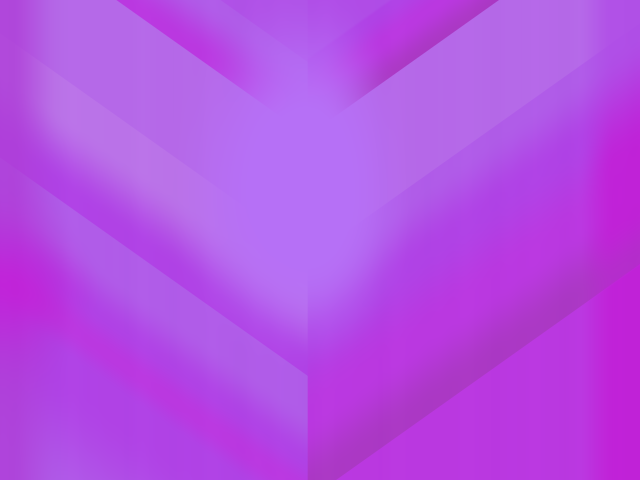
Reproduce this background procedurally as a Shadertoy shader.

```glsl
const vec3 LILAC   = vec3(0.71, 0.41, 0.91);
const vec3 ORCHID  = vec3(0.73, 0.45, 0.91);
const vec3 VIOLET  = vec3(0.69, 0.36, 0.91);
const vec3 PURPLE  = vec3(0.69, 0.26, 0.90);
const vec3 FUCHSIA = vec3(0.73, 0.22, 0.88);
const vec3 MAGENTA = vec3(0.76, 0.12, 0.84);
const vec3 PLUM    = vec3(0.67, 0.22, 0.77);
const vec3 GLOW    = vec3(0.715, 0.44, 0.965);

const float FOLD = 0.641;
const float SLOPE = 0.71;

// Smooth blend from one colour to the next between two depths
vec3 ramp(vec3 from, vec3 to, float start, float end, float depth) {
    return mix(from, to, smoothstep(start, end, depth));
}

// Antialiased step
float edge(float at, float value, float soft) {
    return smoothstep(at - soft, at + soft, value);
}

// Diagonal sheets left of the fold, ordered from the top down
vec3 leftSheets(float depth, float x, float soft) {
    vec3 col = mix(PURPLE, VIOLET, 0.6);
    vec3 upper = ramp(VIOLET, FUCHSIA, 0.15, 0.27, depth);
    col = mix(col, upper, edge(0.129, depth, soft));
    col = mix(col, LILAC, edge(0.283, depth, soft));
    vec3 middle = ramp(ORCHID, PURPLE, 0.60, 0.755, depth);
    col = mix(col, middle, edge(0.524, depth, soft));
    vec3 lower = ramp(VIOLET, PURPLE, 0.86, 0.97, depth);
    lower = ramp(lower, FUCHSIA, 0.96, 1.03, depth);
    lower = ramp(lower, PURPLE, 1.037, 1.10, depth);
    lower = ramp(lower, VIOLET, 1.15, 1.42, depth);
    return mix(col, lower, edge(0.783, depth, soft));
}

// Diagonal sheets right of the fold
vec3 rightSheets(float depth, float soft) {
    vec3 col = mix(PURPLE, VIOLET, 0.4);
    vec3 upper = ramp(PURPLE, FUCHSIA, 0.13, 0.20, depth);
    upper = ramp(upper, PLUM, 0.20, 0.283, depth);
    col = mix(col, upper, edge(0.123, depth, soft * 3.0));
    col = mix(col, LILAC, edge(0.283, depth, soft));
    vec3 lower = ramp(VIOLET, PURPLE, 0.56, 0.70, depth);
    lower = ramp(lower, FUCHSIA, 0.70, 0.86, depth);
    lower = ramp(lower, PLUM, 0.88, 1.02, depth);
    col = mix(col, lower, edge(0.540, depth, soft));
    return mix(col, FUCHSIA, edge(1.042, depth, soft));
}

// Dark vertical margin on the left, most vivid around one height
vec3 leftMargin(vec3 col, float x, float down) {
    float vivid = exp(-pow((down - 0.60) / 0.12, 2.0));
    vec3 tint = mix(mix(PURPLE, PLUM, 0.45), MAGENTA, vivid);
    float reach = mix(0.13, 0.23, vivid);
    return mix(col, tint, 0.8 * (1.0 - smoothstep(0.02, reach, x)));
}

// Vivid vertical margin on the right, growing with depth
vec3 rightMargin(vec3 col, float x, float depth) {
    vec3 tint = ramp(mix(PURPLE, VIOLET, 0.4), MAGENTA, 0.56, 0.80, depth);
    float shade = 1.0 - smoothstep(0.92, 1.03, depth) * (1.0 - smoothstep(1.038, 1.046, depth));
    return mix(col, tint, 0.85 * smoothstep(1.20, 1.28, x) * mix(0.5, 1.0, shade));
}

// Oval light with separate reach on each side of its centre
float ovalGlow(vec2 offset, vec2 reachLow, vec2 reachHigh) {
    vec2 reach = mix(reachLow, reachHigh, step(0.0, offset));
    return 1.0 - smoothstep(0.35, 1.0, length(offset / reach));
}

// Faint upright streaks from layered sines
float streaks(float x) {
    return 0.5 * sin(x * 47.0) + 0.3 * sin(x * 83.0 + 1.7) + 0.2 * sin(x * 131.0 + 0.6);
}

void mainImage(out vec4 fragColor, in vec2 fragCoord) {
    vec2 p = fragCoord / iResolution.xy * vec2(4.0 / 3.0, 1.0);
    float soft = 0.8 / iResolution.y;
    float down = 1.0 - p.y;
    float depth = down + SLOPE * abs(p.x - FOLD);

    // Folded sheets and their margins
    vec3 left = leftMargin(leftSheets(depth, p.x, soft), p.x, down);
    vec3 right = rightMargin(rightSheets(depth, soft), p.x, depth);
    vec3 col = mix(left, right, edge(FOLD, p.x, soft));

    // Central light
    vec2 offset = vec2(p.x - FOLD, down - 0.40);
    float light = ovalGlow(offset, vec2(0.30, 0.45), vec2(0.23, 0.38));
    col = mix(col, GLOW, light);

    col += 0.004 * streaks(p.x) * (1.0 - light);
    fragColor = vec4(col, 1.0);
}
```
